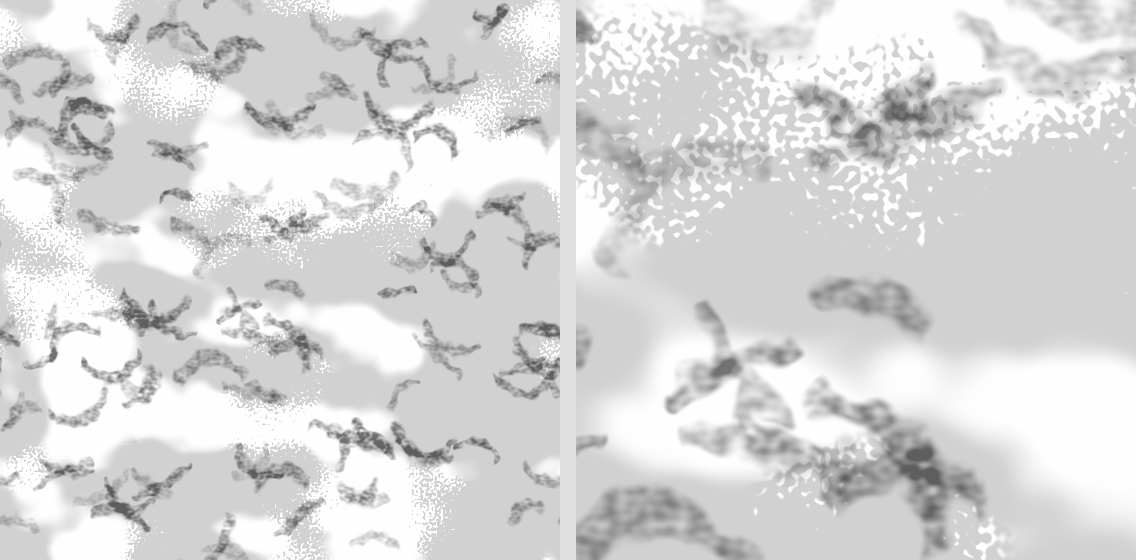
Left, the full canvas; right, a detail of the centre.
Write a Shadertoy shader that draws this pattern.

```glsl
const vec3 PAPER_WHITE = vec3(0.995);
const vec3 WASH_GREY = vec3(0.82);
const vec2 STROKE_CELLS = vec2(8.0, 10.0);

vec2 hash22(vec2 p) {
    vec3 q = fract(p.xyx * vec3(0.1031, 0.1030, 0.0973));
    q += dot(q, q.yzx + 33.33);
    return fract((q.xx + q.yz) * q.zy);
}

mat2 rotation(float angle) {
    float c = cos(angle), s = sin(angle);
    return mat2(c, -s, s, c);
}

// Slope at a lattice corner, wrapped to the period
float cornerValue(vec2 corner, vec2 offset, vec2 period, float seed) {
    float angle = 6.2832 * hash22(mod(corner, period) + seed).x;
    return dot(vec2(cos(angle), sin(angle)), offset);
}

// Tiling gradient noise, roughly -0.7 to 0.7
float gradientNoise(vec2 uv, vec2 period, float seed) {
    vec2 p = uv * period;
    vec2 i = floor(p), f = p - i;
    vec2 w = f * f * f * (f * (f * 6.0 - 15.0) + 10.0);
    vec2 e = vec2(1.0, 0.0);
    float low = mix(cornerValue(i, f, period, seed),
                    cornerValue(i + e.xy, f - e.xy, period, seed), w.x);
    float high = mix(cornerValue(i + e.yx, f - e.yx, period, seed),
                     cornerValue(i + e.xx, f - e.xx, period, seed), w.x);
    return mix(low, high, w.y);
}

// Pale patches whose rims are misty in places and grainy in others
float patchMask(vec2 uv, float threshold) {
    float field = gradientNoise(uv, vec2(4.0, 5.0), 17.0)
                + 0.5 * gradientNoise(uv, vec2(9.0, 11.0), 43.0)
                + 0.14 * gradientNoise(uv, vec2(23.0, 27.0), 71.0);
    float rough = smoothstep(0.0, 0.15, gradientNoise(uv, vec2(5.0, 6.0), 97.0));
    float grain = gradientNoise(uv, vec2(192.0), 131.0);
    float rim = mix(0.10, 0.045, rough);
    return smoothstep(-rim, rim, field - threshold + 0.42 * rough * grain);
}

// Soft brush mark along a parabola
float bentStroke(vec2 p, float halfLength, float halfWidth, float bend) {
    float t = clamp(p.x / halfLength, -1.0, 1.0);
    float across = (p.y - bend * halfLength * t * t) / sqrt(1.0 + 4.0 * bend * bend * t * t);
    float beyond = max(abs(p.x) - halfLength, 0.0);
    float width = halfWidth * (1.0 - 0.35 * t * t);
    return 1.0 - smoothstep(0.35 * width, width, length(vec2(beyond, across)));
}

// One arm of a mark: the first lies flat, the second may cross it steeply
float strokeArm(vec2 p, vec2 id, float arm) {
    vec2 turn = hash22(id + 211.0 + 37.0 * arm) - 0.5;
    vec2 size = hash22(id + 307.0 + 37.0 * arm);
    vec2 tone = hash22(id + 401.0 + 37.0 * arm);
    float present = step(tone.y, mix(0.88, 0.5, arm));
    vec2 shift = arm * (hash22(id + 509.0) - 0.5) * vec2(0.05, 0.03);
    vec2 local = rotation(turn.x * mix(1.2, 2.6, arm)) * (p - shift);
    float body = bentStroke(local, mix(0.024, 0.056, size.x),
                            mix(0.010, 0.018, size.y), 1.5 * turn.y);
    return present * body * mix(0.13, 0.38, tone.x);
}

// Scatter of marks, one jittered cluster per wrapped cell
float strokeInk(vec2 uv) {
    vec2 home = floor(uv * STROKE_CELLS);
    float ink = 0.0;
    for (int y = -1; y <= 1; y++) {
        for (int x = -1; x <= 1; x++) {
            vec2 cell = home + vec2(x, y);
            vec2 id = mod(cell, STROKE_CELLS);
            vec2 centre = (cell + hash22(id + 601.0)) / STROKE_CELLS;
            for (int arm = 0; arm < 2; arm++) {
                ink += strokeArm(uv - centre, id, float(arm));
            }
        }
    }
    return ink;
}

// Blotches and fine tooth inside the marks
float mottle(vec2 uv) {
    float blotch = gradientNoise(uv, vec2(56.0, 80.0), 701.0);
    float tooth = gradientNoise(uv, vec2(120.0, 168.0), 809.0);
    return clamp(0.85 + 0.95 * blotch + 0.85 * tooth, 0.1, 1.6);
}

void mainImage(out vec4 fragColor, in vec2 fragCoord) {
    vec2 uv = fragCoord / iResolution.xy;
    vec3 colour = mix(WASH_GREY, PAPER_WHITE, patchMask(uv, 0.08));

    // Ragged outlines for the marks
    vec2 wobble = vec2(gradientNoise(uv, vec2(34.0), 907.0),
                       gradientNoise(uv, vec2(47.0), 953.0));
    float ink = strokeInk(fract(uv + 0.012 * wobble)) * mottle(uv);
    colour *= 1.0 - min(ink, 0.55);

    fragColor = vec4(colour, 1.0);
}
```
